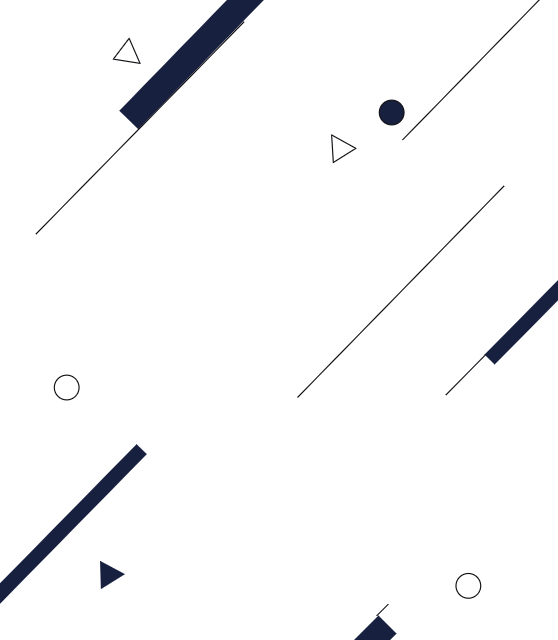
Write a Shadertoy shader that draws this background.

```glsl
const vec3 PAPER = vec3(1.0);
const vec3 NAVY = vec3(0.095, 0.125, 0.25);
const vec3 INK = vec3(0.06, 0.06, 0.08);
const float STROKE = 0.0009;       // half width of thin lines
const float DISC_RADIUS = 0.0193;

// Bars and lines: start xy, end xy, in units of the canvas height
const vec4 BARS[4] = vec4[4](
    vec4(0.2012, 0.8125, 0.4290, 1.0469),
    vec4(0.7650, 0.4382, 0.9225, 0.5977),
    vec4(0.2214, 0.2982, -0.0521, 0.0195),
    vec4(0.6055, 0.0241, 0.5534, -0.0280));
const float BAR_HALF_WIDTH[4] = float[4](0.0207, 0.0111, 0.0112, 0.0200);

const vec4 LINES[5] = vec4[5](
    vec4(0.0560, 0.6341, 0.3815, 0.9661),
    vec4(0.6289, 0.7813, 0.8620, 1.0200),
    vec4(0.4648, 0.3789, 0.7878, 0.7096),
    vec4(0.6966, 0.3828, 0.7590, 0.4460),
    vec4(0.6068, 0.0560, 0.5885, 0.0378));

// Centres of the discs and corners of the triangles; the last of each is filled
const vec2 DISCS[3] = vec2[3](
    vec2(0.1042, 0.3945), vec2(0.7318, 0.0846), vec2(0.6120, 0.8242));
const vec2 CORNERS[9] = vec2[9](
    vec2(0.2018, 0.9401), vec2(0.1771, 0.9076), vec2(0.2188, 0.9010),
    vec2(0.5182, 0.7891), vec2(0.5560, 0.7682), vec2(0.5208, 0.7461),
    vec2(0.1563, 0.1237), vec2(0.1953, 0.1029), vec2(0.1576, 0.0794));

// Square-ended segment
float barDistance(vec2 p, vec4 ends, float halfWidth) {
    vec2 span = ends.zw - ends.xy;
    float len = length(span);
    vec2 dir = span / len;
    vec2 q = p - 0.5 * (ends.xy + ends.zw);
    vec2 local = vec2(dot(q, dir), dot(q, vec2(-dir.y, dir.x)));
    vec2 d = abs(local) - vec2(0.5 * len, halfWidth);
    return length(max(d, 0.0)) + min(max(d.x, d.y), 0.0);
}

float cross2(vec2 a, vec2 b) {
    return a.x * b.y - a.y * b.x;
}

// Signed distance to a triangle of either winding
float triangleDistance(vec2 p, vec2 corner[3]) {
    float winding = sign(cross2(corner[1] - corner[0], corner[2] - corner[0]));
    float nearest = 1e3;
    float inside = 1e3;
    for (int i = 0; i < 3; i++) {
        vec2 edge = corner[(i + 1) % 3] - corner[i];
        vec2 q = p - corner[i];
        float t = clamp(dot(q, edge) / dot(edge, edge), 0.0, 1.0);
        nearest = min(nearest, length(q - edge * t));
        inside = min(inside, winding * cross2(edge, q));
    }
    return inside > 0.0 ? -nearest : nearest;
}

float coverage(float dist) {
    return clamp(0.5 - dist * iResolution.y, 0.0, 1.0);
}

void mainImage(out vec4 fragColor, in vec2 fragCoord) {
    vec2 p = fragCoord / iResolution.y;
    float fillDist = 1e3;
    float inkDist = 1e3;

    // Diagonal bars and thin lines
    for (int i = 0; i < 4; i++)
        fillDist = min(fillDist, barDistance(p, BARS[i], BAR_HALF_WIDTH[i]));
    for (int i = 0; i < 5; i++)
        inkDist = min(inkDist, barDistance(p, LINES[i], STROKE));

    // Outlined and filled small shapes
    for (int i = 0; i < 3; i++) {
        float disc = length(p - DISCS[i]) - DISC_RADIUS;
        float tri = triangleDistance(p, vec2[3](
            CORNERS[3 * i], CORNERS[3 * i + 1], CORNERS[3 * i + 2]));
        inkDist = min(inkDist, abs(disc) - STROKE);
        if (i < 2) inkDist = min(inkDist, abs(tri) - STROKE);
        else fillDist = min(fillDist, min(disc, tri));
    }

    vec3 color = mix(PAPER, NAVY, coverage(fillDist));
    color = mix(color, INK, coverage(inkDist));
    fragColor = vec4(color, 1.0);
}
```
